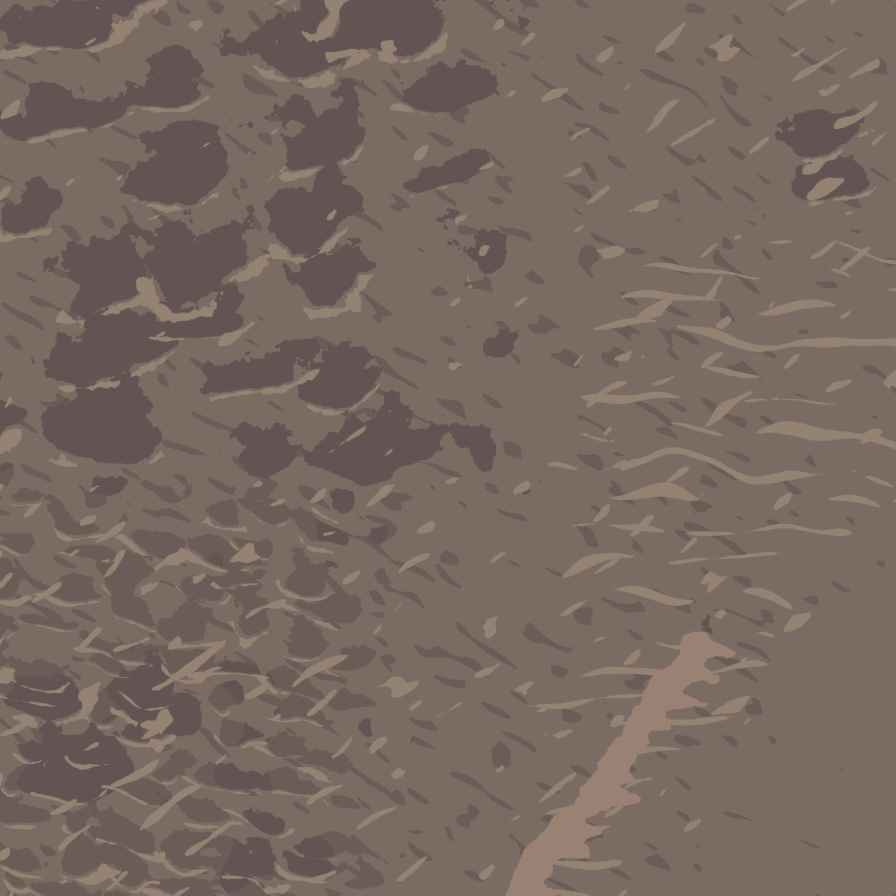
Give the GLSL for this texture, as a Shadertoy shader.

```glsl
#define BASE vec3(0.48, 0.42, 0.39)
#define DARK vec3(0.38, 0.33, 0.32)
#define MID vec3(0.42, 0.36, 0.34)
#define LIGHT vec3(0.58, 0.51, 0.45)
#define CREST vec3(0.60, 0.51, 0.45)
#define HOLLOW_SIZE vec2(0.145, 0.09)
#define PIT_SIZE vec2(0.07, 0.042)
#define RIPPLES 27.0
#define WARP 0.012

vec2 hash2(vec2 p) {
    vec3 q = fract(p.xyx * vec3(0.1031, 0.1030, 0.0973));
    q += dot(q, q.yzx + 33.33);
    return fract((q.xx + q.yz) * q.zy);
}

// Gradient noise, about -0.7 to 0.7
float corner(vec2 cell, vec2 f, vec2 o) {
    float a = 6.2832 * hash2(cell + o).x;
    return dot(vec2(cos(a), sin(a)), f - o);
}

float noise(vec2 p) {
    vec2 i = floor(p), f = p - i;
    vec2 u = f * f * f * (f * (f * 6.0 - 15.0) + 10.0);
    return mix(mix(corner(i, f, vec2(0, 0)), corner(i, f, vec2(1, 0)), u.x),
               mix(corner(i, f, vec2(0, 1)), corner(i, f, vec2(1, 1)), u.x), u.y);
}

float fbm(vec2 p) {
    float sum = 0.0, amp = 0.7;
    for (int i = 0; i < 4; i++) {
        sum += amp * noise(p);
        p = p * 2.03 + 17.0;
        amp *= 0.55;
    }
    return sum;
}

// Axes of a feature that rises to the right by the given angle
vec2 along(vec2 p, float angle) {
    float c = cos(angle), s = sin(angle);
    return vec2(c * p.x + s * p.y, c * p.y - s * p.x);
}

float ink(float v) {
    float w = 0.7 * fwidth(v) + 1e-4;
    return smoothstep(-w, w, v);
}

// Scattered dents: x = shade with a ragged top, y = lit lower rim
vec2 dents(vec2 p, vec2 size, float tilt, float rag) {
    vec2 q = along(p, tilt) / size;
    q += 0.35 * vec2(noise(q * 1.3), noise(q * 1.3 + 40.0));
    vec2 cell = floor(q), best = vec2(-1.0);
    for (int y = -1; y <= 1; y++)
    for (int x = -1; x <= 1; x++) {
        vec2 c = cell + vec2(x, y);
        vec2 centre = c + 0.2 + 0.6 * hash2(c);
        vec2 r = (q - centre) / mix(vec2(0.24), vec2(0.62, 0.55), hash2(c + 37.0));
        float e = length(r), top = smoothstep(-0.5, 0.6, r.y);
        float shade = 1.0 - e - rag * (0.3 + 1.1 * top);
        float rim = 0.07 + 0.4 * rag - abs(e - 1.12) - 0.6 * smoothstep(-0.7, 0.1, r.y);
        best = max(best, vec2(shade, rim));
    }
    return best;
}

void mainImage(out vec4 fragColor, in vec2 fragCoord) {
    vec2 uv = fragCoord / iResolution.xy;
    vec2 p = uv + WARP * vec2(noise(uv * 14.0), noise(uv * 14.0 + 9.0));
    float rag = fbm(uv * 26.0);

    // Crest line, and the smooth slope on its right
    vec2 crestDir = normalize(vec2(0.21, 0.30));
    vec2 fromFoot = p - vec2(0.585, 0.0);
    float run = dot(fromFoot, crestDir);
    float side = dot(fromFoot, vec2(crestDir.y, -crestDir.x));
    float slope = smoothstep(0.05, 0.15, side);

    // Zones of hollows, pits and ripples
    float upperLeft = smoothstep(0.66, 0.48, p.x) * smoothstep(0.40, 0.50, p.y);
    float outliers = max(smoothstep(0.16, 0.08, length(p - vec2(0.98, 0.82))),
                         smoothstep(0.15, 0.07, length(p - vec2(0.10, 0.19))));
    float hollowZone = max(upperLeft, outliers);
    float pitZone = smoothstep(0.52, 0.34, p.x) * smoothstep(0.52, 0.42, p.y);
    float rippleZone = smoothstep(0.42, 0.70, p.x + 0.1 * (0.5 - p.y)) * (1.0 - slope);
    rippleZone *= 1.0 - 0.45 * smoothstep(0.68, 0.85, p.y);

    // Dark streaks falling to the right
    float streak = noise(along(p, -0.55) * vec2(24.0, 72.0)) + 0.15 * rag;
    streak -= 0.31 + 0.12 * slope + 0.08 * smoothstep(0.8, 0.95, p.x);
    vec3 col = mix(BASE, MID, ink(streak));

    // Small pits, some of them deeper
    vec2 pit = dents(p + 3.0, PIT_SIZE, -0.2, rag) - 1.2 * (1.0 - pitZone);
    vec3 pitColor = mix(MID, DARK, ink(noise(uv * 9.0 + 5.0) - 0.2));
    col = mix(col, pitColor, ink(pit.x - 0.12));

    // Large hollows
    vec2 hollow = dents(p, HOLLOW_SIZE, 0.2, rag) - 1.2 * (1.0 - hollowZone);
    col = mix(col, DARK, ink(hollow.x - 0.05));

    // Lit flakes rising to the right, and rims
    float flake = noise(along(p, 0.6) * vec2(17.0, 58.0) + 70.0) + 0.2 * rag;
    flake -= 0.38 + 0.2 * slope + 0.1 * upperLeft;
    float lit = max(ink(flake), max(ink(hollow.y), ink(pit.y)));

    // Broken wind ripples, bending over the dune
    float d = p.x - 0.72;
    float phase = RIPPLES * (p.y + d * d * (d < 0.0 ? 1.0 : 0.25)) + 0.9 * noise(uv * 9.0);
    float ripple = cos(6.2832 * phase) - 0.93 + 0.15 * rag;
    ripple += 0.8 * noise(vec2(p.x * 13.0, phase * 0.9)) - 1.6 * (1.0 - rippleZone);
    lit = max(lit, ink(ripple));
    col = mix(col, LIGHT, lit);

    // Pale crest with a combed right edge
    float teeth = noise(along(uv, -0.2) * vec2(9.0, 55.0)) + 0.4 * rag;
    float width = 0.021 + 0.045 * teeth * smoothstep(-0.02, 0.03, side) + 0.012 * rag;
    float crest = width - abs(side) - 0.5 * max(run - 0.34, 0.0);
    col = mix(col, CREST, ink(crest));

    fragColor = vec4(col, 1.0);
}
```
